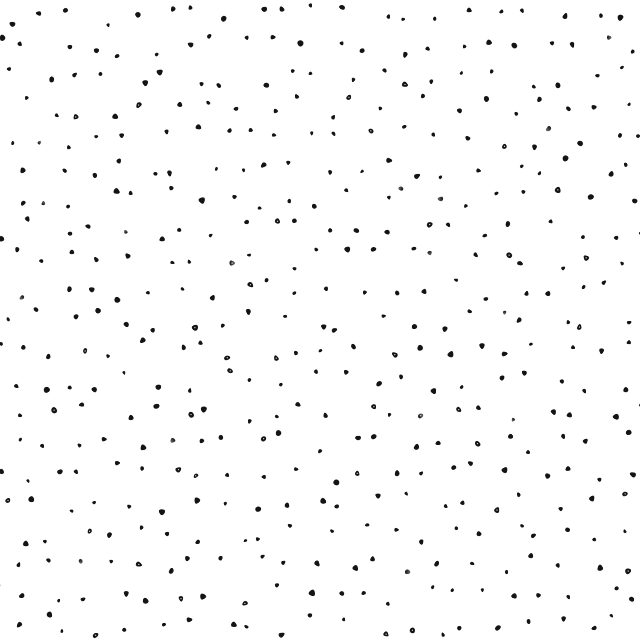
Write a Shadertoy shader that draws this pattern.

```glsl
// Small hand-inked black dots scattered loosely over white paper.

const vec3  PAPER        = vec3(1.0);
const vec3  INK          = vec3(0.08);
const vec3  FADED_INK    = vec3(0.36);
const float CELLS        = 21.0;    // dots along each side of the canvas
const float JITTER       = 0.70;    // wander inside a cell, in cell widths
const float MIN_RADIUS   = 0.0028;  // long half axis, in canvas units
const float MAX_RADIUS   = 0.0049;
const float MIN_ASPECT   = 0.68;    // short axis over long axis
const float MAX_ASPECT   = 0.96;
const float EGG          = 0.22;    // how much one end is narrower
const float WOBBLE       = 0.05;    // uneven outline
const float EDGE         = 0.0010;  // softness of the ink edge
const float FADED_SHARE  = 0.05;
const float HOLLOW_SHARE = 0.09;
const float HOLE_RADIUS  = 0.0009;
const float TAU          = 6.2831853;

// Three random values in 0..1 for a cell and a seed.
vec3 hash3(vec2 cell, float seed) {
    vec3 p = fract(vec3(cell.xyx + seed * 17.3) * vec3(0.1031, 0.1030, 0.0973));
    p += dot(p, p.yxz + 33.33);
    return fract((p.xxy + p.yzz) * p.zyx);
}

vec2 rotate(vec2 p, float angle) {
    float c = cos(angle), s = sin(angle);
    return vec2(c * p.x + s * p.y, c * p.y - s * p.x);
}

// Approximate signed distance to an egg-shaped blob.
float blobDistance(vec2 p, float radius, float aspect, float phase) {
    p.y *= 1.0 + EGG * clamp(p.x / radius, -1.5, 1.5);
    vec2 axes = radius * vec2(1.0, aspect);
    axes *= 1.0 + WOBBLE * sin(3.0 * atan(p.y, p.x + 1e-6) + phase);
    float k = length(p / axes);
    float slope = length(p / (axes * axes));
    return k * (k - 1.0) / max(slope, 1.0);
}

void mainImage(out vec4 fragColor, in vec2 fragCoord) {
    float pixel = 1.0 / min(iResolution.x, iResolution.y);
    vec2 uv = fragCoord * pixel;
    float edge = max(EDGE, pixel) * 0.6;

    // Rows slide sideways by differing amounts to hide the grid.
    vec2 grid = uv * CELLS;
    float row = floor(grid.y);
    grid.x += 0.5 * mod(row, 2.0) + 0.3 * hash3(vec2(row, 3.0), 5.0).x;
    vec2 cell = floor(grid);

    vec3 place = hash3(cell, 1.0);
    vec3 shape = hash3(cell, 2.0);
    vec3 kind  = hash3(cell, 3.0);

    // Offset from the dot centre, in canvas units.
    vec2 offset = (fract(grid) - 0.5 - JITTER * (place.xy - 0.5)) / CELLS;
    vec2 p = rotate(offset, TAU * place.z);

    // Inked body.
    float radius = mix(MIN_RADIUS, MAX_RADIUS, shape.x);
    float aspect = mix(MIN_ASPECT, MAX_ASPECT, shape.y);
    float body = blobDistance(p, radius, aspect, TAU * shape.z);
    float cover = 1.0 - smoothstep(-edge, edge, body);

    // Some of the larger dots keep a pinhole of bare paper.
    float hollow = step(kind.x, HOLLOW_SHARE * 2.0) * step(0.5, shape.x);
    float hole = 1.0 - smoothstep(-edge, edge, length(p) - HOLE_RADIUS);
    cover *= 1.0 - 0.85 * hollow * hole;

    // A few dots are dry and fade towards one end.
    float faded = step(kind.y, FADED_SHARE);
    float dryness = faded * smoothstep(-1.2, 0.8, p.x / radius);
    vec3 ink = mix(INK, FADED_INK, dryness);

    fragColor = vec4(mix(PAPER, ink, cover), 1.0);
}
```
